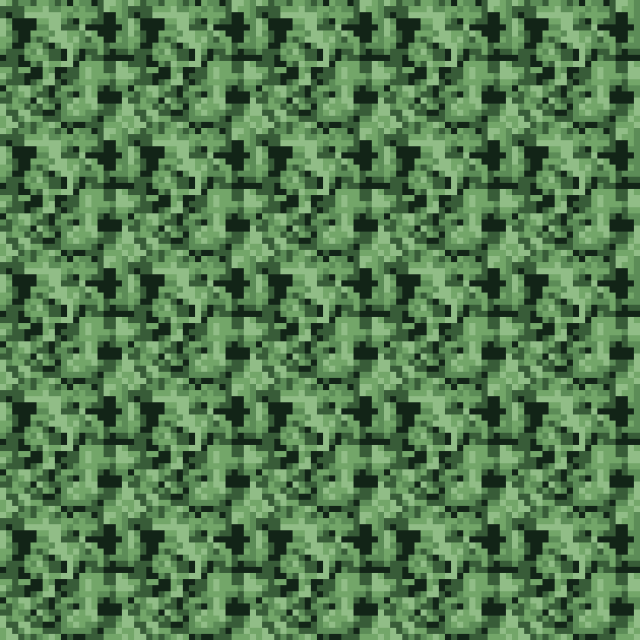
Reproduce this pattern procedurally as a Shadertoy shader.

```glsl
// Green digital camouflage: a 21 x 21 block tile in five tones, repeated 5 x 5.

const float REPEATS = 5.0;              // tiles across and down
const float TILE_BLOCKS = 21.0;         // blocks along one tile
const float PATCHES = 7.0;              // soft noise nodes along one tile
const vec2 CLUMPS = vec2(11.0, 13.0);   // hard-edged clumps along one tile
const vec3 WEIGHTS = vec3(0.42, 0.42, 0.16); // patches, clumps, single blocks

// Integer hash of a non-negative cell, 0 to 1.
float hash(vec2 cell, uint seed) {
    uvec2 c = uvec2(cell);
    uint h = c.x * 1597u + c.y * 5171u + seed * 7919u;
    h = h * 747796405u + 2891336453u;
    h = ((h >> ((h >> 28u) + 4u)) ^ h) * 277803737u;
    h = (h >> 22u) ^ h;
    return float(h & 65535u) / 65535.0;
}

// Wrapped lattice value; each row visits every level once to balance the tones.
float latticeValue(vec2 node) {
    node = mod(node, PATCHES);
    vec2 row = vec2(0.0, node.y);
    float stride = 2.0 + min(floor(4.0 * hash(row, 11u)), 3.0);
    float start = floor(PATCHES * hash(row, 12u));
    float level = mod(stride * node.x + start, PATCHES);
    return (level + hash(node, 13u)) / PATCHES;
}

// Smooth value noise that wraps at the tile edge.
float patchNoise(vec2 p) {
    vec2 node = floor(p);
    vec2 t = smoothstep(0.0, 1.0, p - node);
    float low = mix(latticeValue(node), latticeValue(node + vec2(1, 0)), t.x);
    float high = mix(latticeValue(node + vec2(0, 1)), latticeValue(node + 1.0), t.x);
    return mix(low, high, t.y);
}

// Flat value of the nearest scattered seed, wrapped at the tile edge.
float clumpNoise(vec2 p) {
    vec2 home = floor(p);
    float nearest = 9.0;
    float value = 0.0;
    for (int y = -1; y <= 1; y++) {
        for (int x = -1; x <= 1; x++) {
            vec2 node = home + vec2(x, y);
            vec2 id = mod(node, CLUMPS);
            vec2 away = abs(node + vec2(hash(id, 21u), hash(id, 22u)) - p);
            float dist = max(away.x, away.y);
            if (dist < nearest) {
                nearest = dist;
                value = hash(id, 23u);
            }
        }
    }
    return value;
}

// Five tones from darkest to lightest, with cuts near equal area.
vec3 tone(float value) {
    if (value < 0.352) return vec3(0.07, 0.14, 0.09);
    if (value < 0.456) return vec3(0.22, 0.36, 0.22);
    if (value < 0.540) return vec3(0.36, 0.55, 0.34);
    if (value < 0.639) return vec3(0.45, 0.65, 0.41);
    return vec3(0.57, 0.74, 0.53);
}

// Flat colour of one block, wrapped into the tile.
vec3 blockColor(vec2 block) {
    block = mod(block, TILE_BLOCKS);
    vec2 p = (block + 0.5) / TILE_BLOCKS;
    vec3 layers = vec3(patchNoise(p * PATCHES), clumpNoise(p * CLUMPS), hash(block, 31u));
    return tone(dot(layers, WEIGHTS));
}

void mainImage(out vec4 fragColor, in vec2 fragCoord) {
    float blocks = REPEATS * TILE_BLOCKS;
    vec2 p = fragCoord / iResolution.xy * blocks - 0.5;
    vec2 pixel = blocks / iResolution.xy;

    // Blend neighbouring blocks over one pixel at their shared edges.
    vec2 block = floor(p);
    vec2 edge = clamp((p - block - 0.5) / pixel + 0.5, 0.0, 1.0);
    vec3 low = mix(blockColor(block), blockColor(block + vec2(1, 0)), edge.x);
    vec3 high = mix(blockColor(block + vec2(0, 1)), blockColor(block + 1.0), edge.x);
    fragColor = vec4(mix(low, high, edge.y), 1.0);
}
```
